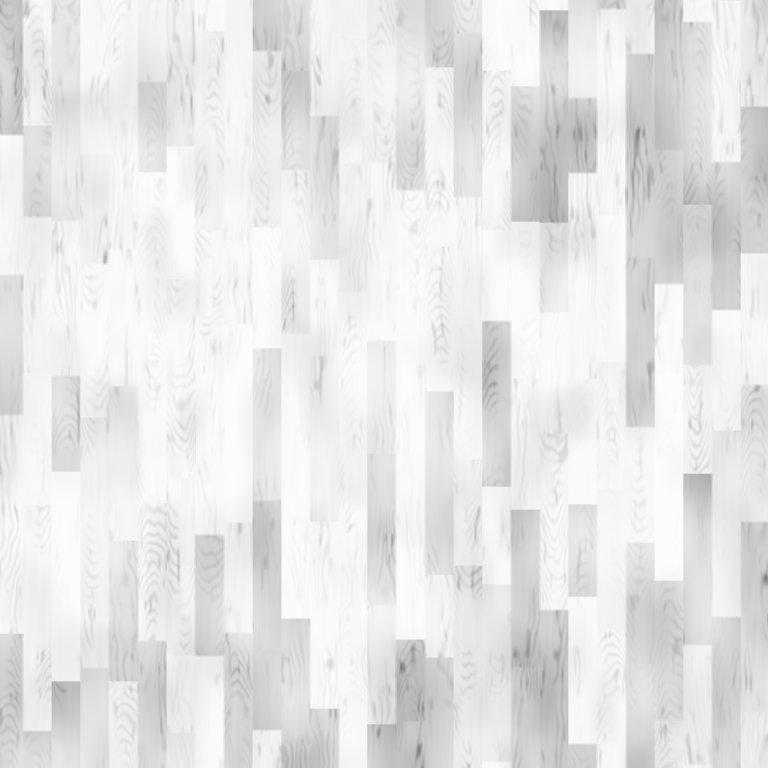
A WebGL 2 fragment shader for this texture map:

```glsl
#version 300 es
precision highp float;
// Bleached wood strip floor: narrow upright planks with staggered end joints.
// Each plank gets a hashed tone, gathered into soft grey clusters, and its own
// grain: arched or straight growth rings, fine fibres and thin dark flecks.

#define COLUMNS 26.75      // planks across the canvas
#define COLUMN_SHIFT 0.2   // part of a plank cut off at the left edge
#define ROWS 5.2           // mean planks down the canvas
#define JOINT_JITTER 0.65  // unevenness of plank lengths
#define CLUSTER_SCALE 4.5  // grey clusters across the canvas
#define TONE_DEPTH 0.23    // darkening of the greyest planks
#define RING_DEPTH 0.11    // darkening of growth rings
#define FIBRE_DEPTH 0.05   // darkening of fine fibres
#define FLECK_DEPTH 0.2    // darkening of flecks
#define SOFTNESS 0.001     // edge blur, in canvas units

uniform vec2 u_resolution;
out vec4 fragColor;

const vec3 BLEACHED_WHITE = vec3(0.99);

float hash(vec2 p) {
  return fract(sin(dot(p, vec2(127.1, 311.7))) * 43758.5453);
}

float noise(vec2 p) {
  vec2 cell = floor(p);
  vec2 f = fract(p);
  f = f * f * (3.0 - 2.0 * f);
  float low = mix(hash(cell), hash(cell + vec2(1.0, 0.0)), f.x);
  float high = mix(hash(cell + vec2(0.0, 1.0)), hash(cell + 1.0), f.x);
  return mix(low, high, f.y);
}

// Height of the lower end of a plank, in rows
float jointHeight(float column, float row) {
  return row + JOINT_JITTER * hash(vec2(column, row + 40.0));
}

// Darkening by rings, fibres and flecks; p is in plank widths, p.x from the centre
float grain(vec2 p, vec2 id) {
  float seed = 60.0 * hash(id + 3.7);
  float arched = smoothstep(0.5, 0.6, hash(id + 8.3));
  float direction = hash(id + 5.1) < 0.5 ? -1.0 : 1.0;
  float warp = noise(vec2(p.x * 1.8 + seed, p.y * 0.6));
  float ripple = noise(vec2(p.x * 5.0 + seed, p.y * 1.6 + seed));

  // Growth rings, fading in and out along the plank
  float bend = p.x + 0.3 * (warp - 0.5);
  float arches = direction * p.y * 2.3 + 9.0 * bend * bend + 1.4 * warp;
  float straight = 5.0 * p.x + 4.0 * noise(vec2(p.x * 1.5 + seed, p.y * 0.35));
  float phase = mix(straight, arches, arched) + 0.7 * ripple;
  float ring = pow(0.5 + 0.5 * sin(6.2832 * phase), 3.0);
  float patches = noise(vec2(p.x * 2.6 - seed, p.y * 0.6));
  ring *= smoothstep(0.3, 0.85, patches);

  // Fibres run along the plank; flecks are thin slivers between them
  float fibres = noise(vec2(p.x * 13.0 + seed, p.y * 0.8));
  float mottle = noise(vec2(p.x * 3.0 + seed, p.y * 1.2 + seed));
  float fleck = noise(vec2(p.x * 11.0 + 4.0 * warp + seed, p.y * 1.4 - seed));
  fleck = smoothstep(0.72, 0.98, fleck) * smoothstep(0.35, 0.65, patches);
  return RING_DEPTH * ring + FIBRE_DEPTH * mix(fibres, mottle, 0.5)
       + FLECK_DEPTH * fleck;
}

float floorDarkness(vec2 uv) {
  // Find the plank
  float x = uv.x * COLUMNS + COLUMN_SHIFT;
  float column = floor(x);
  float y = uv.y * ROWS + 7.0 * hash(vec2(column, 2.0));
  float row = floor(y);
  if (y < jointHeight(column, row)) row -= 1.0;
  vec2 id = vec2(column, row);

  // Tone: most planks stay near white, few turn grey
  float middle = 0.5 * (jointHeight(column, row) + jointHeight(column, row + 1.0));
  vec2 centre = vec2((column + 0.5) / COLUMNS, uv.y + (middle - y) / ROWS);
  float cluster = noise(centre * CLUSTER_SCALE + 11.0);
  float shade = mix(hash(id + 17.0), cluster, 0.5);
  float tone = smoothstep(0.4, 0.88, shade);

  // Cloudy bleaching across planks, with a faint grey haze
  float cloud = mix(0.3, 1.3, noise(uv * vec2(13.0, 10.0) + 23.0));
  float haze = 0.06 * smoothstep(0.4, 0.9, noise(uv * vec2(24.0, 13.0) + 5.0));
  float strength = mix(0.15, 1.0, hash(id + 29.0)) + 0.5 * tone;
  vec2 local = vec2(fract(x) - 0.5, uv.y * COLUMNS);
  return cloud * (TONE_DEPTH * tone + haze) + strength * mix(cloud, 0.8, 0.4) * grain(local, id);
}

void main() {
  vec2 uv = gl_FragCoord.xy / u_resolution;

  // Average nearby samples to soften plank edges
  float darkness = 0.0;
  for (int i = -1; i <= 1; i++) {
    for (int j = -1; j <= 1; j++) {
      darkness += floorDarkness(uv + SOFTNESS * vec2(i, j));
    }
  }
  fragColor = vec4(BLEACHED_WHITE - darkness / 9.0, 1.0);
}
```
